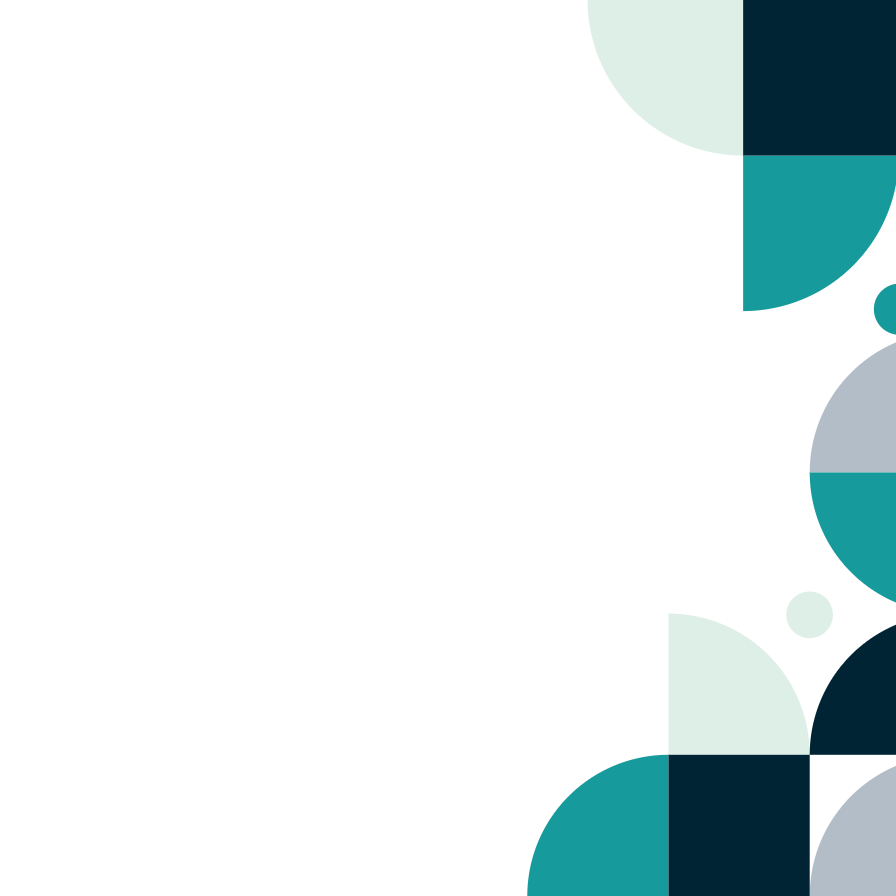
Give the GLSL for this background, as a Shadertoy shader.

```glsl
// Draws a white backdrop with flat geometric tiles, quarter discs and dots along the right side.

// Palette
const vec3 WHITE = vec3(1.0);
const vec3 NAVY  = vec3(0.0, 0.14, 0.2);
const vec3 TEAL  = vec3(0.086, 0.604, 0.608);
const vec3 MINT  = vec3(0.867, 0.937, 0.906);
const vec3 GREY  = vec3(0.702, 0.741, 0.784);

// Layout, in canvas heights
const float TOP_TILE = 0.1736;                // tile side of the upper group
const float LOW_TILE = 0.1576;                // tile side of the lower group
const vec2  TOP_CORNER = vec2(0.8294, 1.0);   // upper left of the top tile
const vec2  LOW_CORNER = vec2(0.7461, 0.0);   // lower left of the bottom tile
const float SPLIT_DISC_Y = 0.4727;
const vec2  TEAL_DOT = vec2(1.0039, 0.6549);
const vec2  MINT_DOT = vec2(0.9036, 0.3138);
const float TEAL_DOT_RADIUS = 0.0286;
const float MINT_DOT_RADIUS = 0.0260;

float sdDisc(vec2 p, float radius) {
    return length(p) - radius;
}

// Square that spans from the origin to side * quadrant
float sdTile(vec2 p, float side, vec2 quadrant) {
    vec2 d = abs(p - 0.5 * side * quadrant) - 0.5 * side;
    return max(d.x, d.y);
}

// Part of a disc that lies in the given quadrant of its centre
float sdQuarter(vec2 p, float radius, vec2 quadrant) {
    vec2 inward = p * quadrant;
    return max(sdDisc(p, radius), -min(inward.x, inward.y));
}

// Half of a disc above (side = 1) or below (side = -1) its centre
float sdHalf(vec2 p, float radius, float side) {
    return max(sdDisc(p, radius), -p.y * side);
}

// Lays a flat colour over the canvas with an edge one pixel wide
void paint(inout vec3 canvas, vec3 colour, float dist) {
    canvas = mix(canvas, colour, clamp(0.5 - dist * iResolution.y, 0.0, 1.0));
}

void mainImage(out vec4 fragColor, in vec2 fragCoord) {
    // Square frame held against the right side
    vec2 p = (fragCoord - vec2(iResolution.x - iResolution.y, 0.0)) / iResolution.y;
    vec3 colour = WHITE;

    // Upper group
    vec2 top = p - TOP_CORNER;
    paint(colour, MINT, sdQuarter(top, TOP_TILE, vec2(-1.0, -1.0)));
    paint(colour, TEAL, sdQuarter(top + vec2(0.0, TOP_TILE), TOP_TILE, vec2(1.0, -1.0)));
    paint(colour, NAVY, sdTile(top, TOP_TILE, vec2(1.0, -1.0)));

    // Lower group, on a grid of equal tiles
    vec2 low = p - LOW_CORNER;
    vec2 raised = low - vec2(0.0, LOW_TILE);
    vec2 twoRight = vec2(2.0 * LOW_TILE, 0.0);
    paint(colour, TEAL, sdQuarter(low, LOW_TILE, vec2(-1.0, 1.0)));
    paint(colour, MINT, sdQuarter(raised, LOW_TILE, vec2(1.0, 1.0)));
    paint(colour, GREY, sdHalf(low - twoRight, LOW_TILE, 1.0));
    paint(colour, NAVY, sdHalf(raised - twoRight, LOW_TILE, 1.0));
    paint(colour, NAVY, sdTile(low, LOW_TILE, vec2(1.0, 1.0)));

    // Two-tone disc
    vec2 split = p - vec2(LOW_CORNER.x + twoRight.x, SPLIT_DISC_Y);
    paint(colour, GREY, sdHalf(split, LOW_TILE, 1.0));
    paint(colour, TEAL, sdHalf(split, LOW_TILE, -1.0));

    // Dots
    paint(colour, TEAL, sdDisc(p - TEAL_DOT, TEAL_DOT_RADIUS));
    paint(colour, MINT, sdDisc(p - MINT_DOT, MINT_DOT_RADIUS));

    fragColor = vec4(colour, 1.0);
}
```
